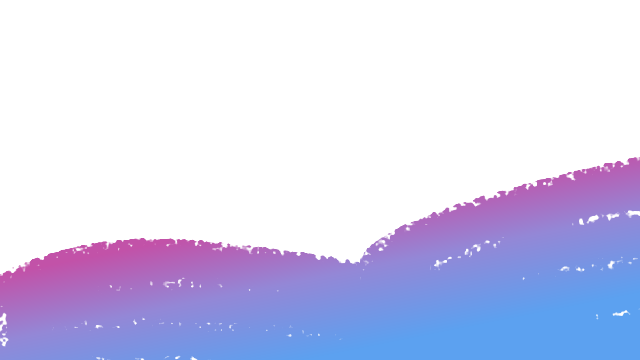
A Shadertoy shader for this background:

```glsl
// Two chalky hills under an empty white sky, tinted by one slanted gradient.
// Grain noise is cut by a threshold that rises at the ridge and along a few
// curved dry-brush streaks, so that the white paper shows through.

const vec3 PAPER    = vec3(1.0);
const vec3 PINK     = vec3(0.76, 0.32, 0.66);
const vec3 LAVENDER = vec3(0.58, 0.53, 0.84);
const vec3 BLUE     = vec3(0.36, 0.63, 0.94);

const float VALLEY_X       = 1.0;    // where the right hill begins
const float GRADIENT_TILT  = 0.2;
const float GRADIENT_START = 0.236;
const float GRADIENT_SPAN  = 0.405;
const float GRAIN_FREQ     = 88.0;
const float SOLID          = -0.2;   // threshold of unbroken colour
const float FRINGE         = 0.64;   // strength of the broken ridge

// Streak paths: centre x, centre y, slope, bend
const int STREAKS = 9;
const vec4 PATH[STREAKS] = vec4[STREAKS](
    vec4(1.73, 0.405, 0.12, -0.28), vec4(1.30, 0.300, 0.36, -0.28),
    vec4(1.62, 0.258, 0.14, -0.20), vec4(1.74, 0.134, 0.17, -0.05),
    vec4(0.52, 0.212, 0.00, -0.30), vec4(0.55, 0.098, -0.04, -0.15),
    vec4(0.40, 0.004, 0.00, 0.00),  vec4(0.00, 0.090, 0.00, 0.00),
    vec4(1.05, 0.308, 0.90, -1.00));
// Streak brushes: half length, half width, strength
const vec3 BRUSH[STREAKS] = vec3[STREAKS](
    vec3(0.19, 0.016, 0.72), vec3(0.14, 0.026, 0.56),
    vec3(0.22, 0.022, 0.50), vec3(0.13, 0.012, 0.58),
    vec3(0.34, 0.022, 0.42), vec3(0.52, 0.022, 0.42),
    vec3(0.24, 0.009, 0.48), vec3(0.03, 0.085, 0.62),
    vec3(0.07, 0.022, 0.62));

float hash(vec2 cell) {
    vec3 q = fract(vec3(cell.xyx) * 0.1031);
    q += dot(q, q.yzx + 33.33);
    return fract((q.x + q.y) * q.z);
}

float noise(vec2 p) {
    vec2 i = floor(p), f = fract(p);
    f = f * f * (3.0 - 2.0 * f);
    vec2 e = vec2(0.0, 1.0);
    return mix(mix(hash(i), hash(i + e.yx), f.x),
               mix(hash(i + e.xy), hash(i + e.yy), f.x), f.y);
}

// Height of the ridge line at x
float ridge(float x) {
    if (x > VALLEY_X) return 0.275 + 0.337 * pow(x - VALLEY_X, 0.58);
    float d = x - 0.417;
    float drop = d < 0.0 ? 0.558 * d * d : 0.40 * d * d / (1.0 + 1.9 * d);
    return 0.338 - drop;
}

// Approximate distance below the ridge, corrected for its slope
float ridgeDepth(vec2 p) {
    float slope = (ridge(p.x + 0.004) - ridge(p.x - 0.004)) / 0.008;
    return (ridge(p.x) - p.y) / sqrt(1.0 + slope * slope);
}

// Strongest dry-brush wear at p
float streakWear(vec2 p) {
    float wear = 0.0;
    for (int i = 0; i < STREAKS; i++) {
        float along = p.x - PATH[i].x;
        float across = p.y - PATH[i].y - along * (PATH[i].z + PATH[i].w * along);
        vec2 q = vec2(along, across) / BRUSH[i].xy;
        float body = exp(-q.y * q.y) * (1.0 - smoothstep(0.5, 1.15, abs(q.x)));
        wear = max(wear, BRUSH[i].z * body);
    }
    return wear;
}

vec3 hillColor(vec2 p) {
    float t = (GRADIENT_START - p.y + GRADIENT_TILT * p.x) / GRADIENT_SPAN;
    vec3 upper = mix(PINK, LAVENDER, clamp(t / 0.45, 0.0, 1.0));
    return mix(upper, BLUE, clamp((t - 0.45) / 0.55, 0.0, 1.0));
}

void mainImage(out vec4 fragColor, in vec2 fragCoord) {
    vec2 p = fragCoord / iResolution.y;
    float depth = ridgeDepth(p);

    // Grain, with slow patches that vary the wear
    float grain = mix(noise(p * GRAIN_FREQ), noise(p * GRAIN_FREQ * 1.9 + 17.0), 0.3);
    float patches = 0.75 + 0.5 * noise(p * vec2(16.0, 24.0));

    // Threshold: broken fringe, streaks, then open sky
    float thinning = smoothstep(0.5, 0.95, p.x) * step(p.x, VALLEY_X);
    float fringeDepth = mix(0.030, 0.018, thinning);
    float inward = max(depth, 0.0) / fringeDepth;
    float fringe = FRINGE * exp(-inward * inward);
    float threshold = SOLID + max(fringe, streakWear(p) * patches);
    threshold += 1.4 * smoothstep(0.004, -0.012, depth);

    float soft = clamp(GRAIN_FREQ * 0.5 / iResolution.y, 0.02, 0.2);
    float ink = smoothstep(threshold - soft, threshold + soft, grain);
    fragColor = vec4(mix(PAPER, hillColor(p), ink), 1.0);
}
```
